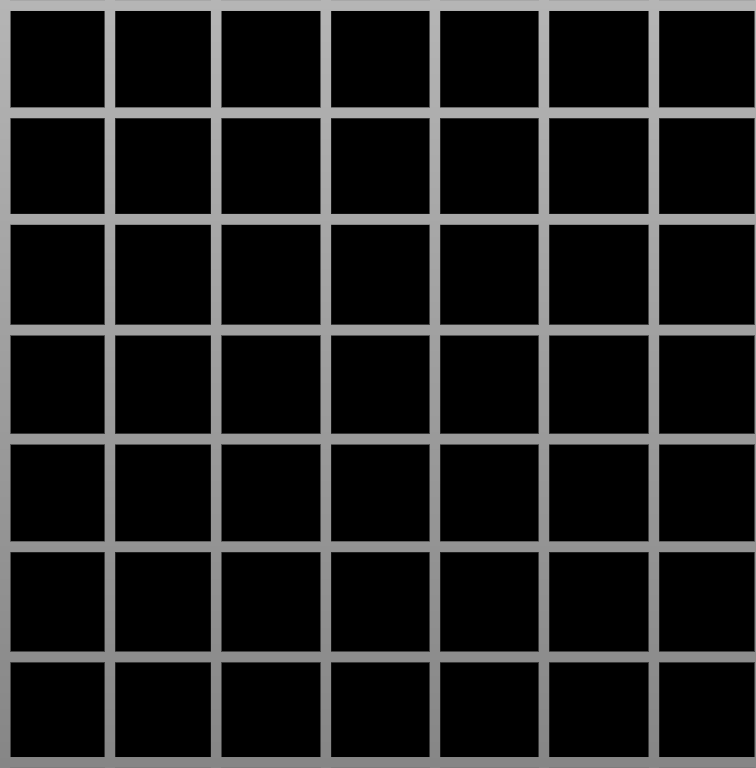
Give the GLSL for this pattern, as a Shadertoy shader.

```glsl
const float PI = 3.14159265;
const float CELLS = 7.0;

// Slight unevenness of the bar spacing, zero at the first and last bar
float spacingDrift(float index, vec4 amplitudes) {
    vec4 harmonics = vec4(1.0, 2.0, 4.0, 5.0);
    return dot(amplitudes, sin(harmonics * PI * index / CELLS));
}

// Coverage of the nearest bar along one axis
float barCoverage(float position, float first, float pitch, float halfWidth,
                  vec4 amplitudes, float pixel) {
    float index = clamp(round((position - first) / pitch), 0.0, CELLS);
    float center = first + index * pitch + spacingDrift(index, amplitudes);
    float edgeDistance = abs(position - center) - halfWidth;
    return clamp(0.5 - edgeDistance / pixel, 0.0, 1.0);
}

// Grey that darkens from top to bottom
vec3 barColor(float depth) {
    return vec3(mix(0.71, 0.525, depth));
}

void mainImage(out vec4 fragColor, in vec2 fragCoord) {
    vec2 pixel = 1.0 / iResolution.xy;
    vec2 uv = fragCoord * pixel;
    float depth = 1.0 - uv.y;

    // Vertical bars run across from the left, horizontal bars down from the top
    vec4 driftAcross = vec4(-3.3, -3.25, -0.74, 0.74) * 0.001;
    vec4 driftDown = vec4(0.17, -2.24, -0.51, 1.39) * 0.001;
    float vertical = barCoverage(uv.x, 0.0069, 0.1426, 0.00705, driftAcross, pixel.x);
    float horizontal = barCoverage(depth, 0.0072, 0.1408, 0.0071, driftDown, pixel.y);

    // Bars over black squares
    float grid = max(vertical, horizontal);
    fragColor = vec4(barColor(depth) * grid, 1.0);
}
```
